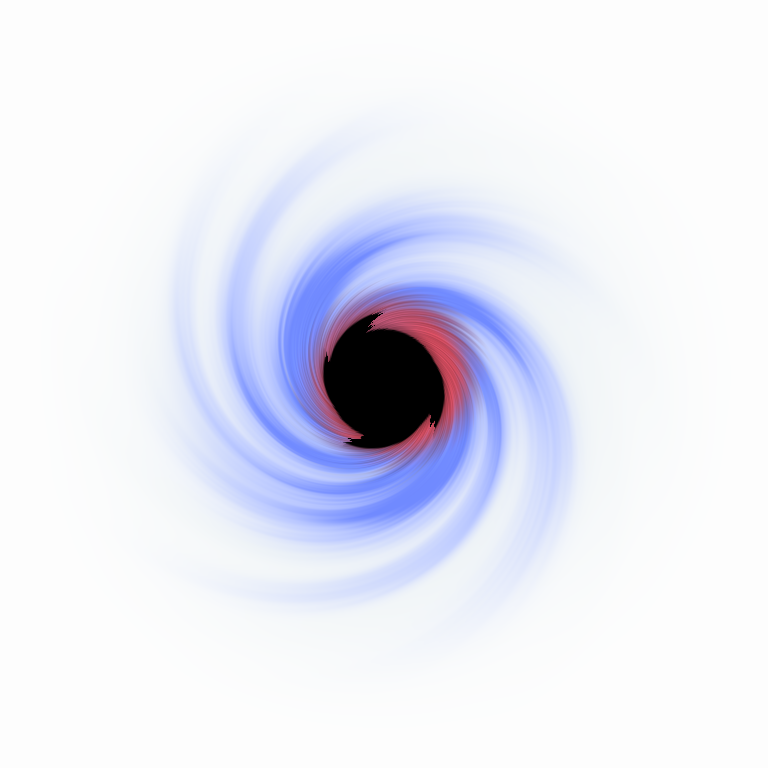
Give the GLSL for this background, as a three.js fragment shader.

```glsl
varying vec2 vUv;

const float TAU = 6.2831853;

vec3 gradientAt(vec3 cell) {
  vec3 h = vec3(dot(cell, vec3(127.1, 311.7, 74.7)),
                dot(cell, vec3(269.5, 183.3, 246.1)),
                dot(cell, vec3(113.5, 271.9, 124.6)));
  return fract(sin(h) * 43758.5) * 2.0 - 1.0;
}

float corner(vec3 cell, vec3 f, vec3 offset) {
  return dot(gradientAt(cell + offset), f - offset);
}

float gradientNoise(vec3 p) {
  vec3 i = floor(p);
  vec3 f = p - i;
  vec3 u = f * f * f * (f * (f * 6.0 - 15.0) + 10.0);
  vec2 e = vec2(0.0, 1.0);
  float low = mix(mix(corner(i, f, e.xxx), corner(i, f, e.yxx), u.x),
                  mix(corner(i, f, e.xyx), corner(i, f, e.yyx), u.x), u.y);
  float high = mix(mix(corner(i, f, e.xxy), corner(i, f, e.yxy), u.x),
                   mix(corner(i, f, e.xyy), corner(i, f, e.yyy), u.x), u.y);
  return mix(low, high, u.z);
}

// Noise stretched along the spiral, seamless around the centre
float streaks(float swirl, float r, float count) {
  return gradientNoise(vec3(vec2(cos(swirl), sin(swirl)) * count, log(r) * 1.6 + count));
}

// One spiral arm that fades outwards
float arm(float swirl, float r, float phase, float width, float reach) {
  float d = mod(swirl - phase + 0.5 * TAU, TAU) - 0.5 * TAU;
  return exp(-d * d / (width * width) - pow(r / reach, 3.0));
}

// Torn rim of the hole: teeth that jump out, then shrink with angle
float holeRadius(float angle) {
  vec4 starts = vec4(1.73, 2.68, 4.2, 5.59);
  vec4 peaks = vec4(0.094, 0.085, 0.092, 0.089);
  float rim = 0.071;
  for (int i = 0; i < 4; i++) {
    float turn = mod(angle - starts[i], TAU);
    float tooth = peaks[i] - 0.018 * turn;
    rim = max(rim, mix(0.07, tooth, smoothstep(0.0, 0.06, turn)));
  }
  return rim;
}

void main() {
  vec2 p = vUv - 0.5;
  float r = max(length(p), 0.001);
  float theta = atan(p.y, p.x + 0.00001);
  float swirl = theta + 2.4 * log(r);

  float broad = streaks(swirl, r, 3.0);
  float medium = streaks(swirl, r, 8.0);
  float fine = streaks(swirl, r, 19.0);
  float bent = swirl + 0.12 * broad;

  // Blue density of the arms and the inner disc
  float density = 0.5 * exp(-pow(r / 0.17, 4.0));
  density += 0.75 * arm(bent, r, 5.33, 0.28, 0.27);
  density += 0.48 * arm(bent, r, 6.03, 0.22, 0.29);
  density += arm(bent, r, 0.45, 0.52, 0.22);
  density += 0.7 * arm(bent, r, 1.47, 0.22, 0.27);
  density += 0.85 * arm(bent, r, 2.45, 0.38, 0.26);
  density += arm(bent, r, 4.05, 0.58, 0.22);
  density *= 1.0 + 0.3 * broad + 0.35 * medium + 0.2 * fine;

  // Pale haze, then lavender, then blue
  float haze = exp(-pow(r / 0.34, 4.0)) * (0.85 + 0.4 * broad);
  vec3 color = mix(vec3(0.993), vec3(0.92, 0.945, 0.955), haze);
  color = mix(color, vec3(0.76, 0.81, 1.0), smoothstep(0.0, 0.45, density));
  color = mix(color, vec3(0.44, 0.54, 1.0), smoothstep(0.35, 1.0, density));

  // Mauve and red ring, wider towards the upper right
  float ring = r - 0.012 * cos(theta - 0.7) + 0.012 * medium + 0.006 * fine;
  color = mix(color, vec3(0.55, 0.42, 0.66), 1.0 - smoothstep(0.092, 0.128, ring));
  float upperShade = 0.3 * smoothstep(0.3, 1.0, sin(theta - 0.4));
  float red = (1.0 - smoothstep(0.079, 0.108, ring)) * (1.0 - upperShade);
  color = mix(color, vec3(0.8, 0.29, 0.36), red);
  color *= 1.0 + 0.25 * fine * (1.0 - smoothstep(0.09, 0.16, r));

  // Black hole with frayed rim
  float tornAngle = theta + 0.9 * log(r / 0.08) + 0.14 * fine + 0.08 * medium;
  float rim = holeRadius(tornAngle) + 0.002 * fine;
  color *= smoothstep(-0.0015, 0.0025, r - rim);
  color *= mix(0.75, 1.0, smoothstep(0.0, 0.012, r - rim));

  gl_FragColor = vec4(clamp(color, 0.0, 1.0), 1.0);
}
```
